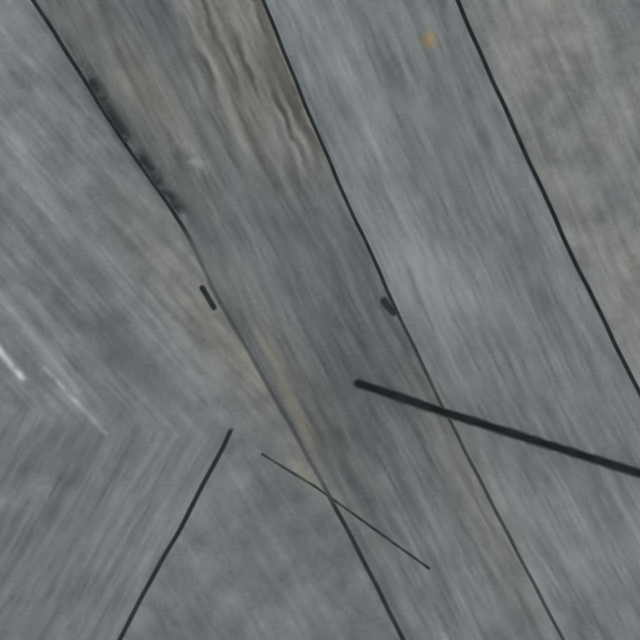
Give the GLSL for this texture, as a Shadertoy shader.

```glsl
float hash(vec2 p) {
    p = fract(p * vec2(0.1031, 0.1137));
    p += dot(p, p.yx + 33.33);
    return fract((p.x + p.y) * p.x * 7.13 + p.y * 3.7);
}

float noise(vec2 p) {
    vec2 i = floor(p), f = fract(p);
    f = f * f * (3.0 - 2.0 * f);
    return mix(mix(hash(i), hash(i + vec2(1, 0)), f.x),
               mix(hash(i + vec2(0, 1)), hash(i + vec2(1, 1)), f.x), f.y);
}

float fbm(vec2 p) {
    float sum = 0.0, amp = 0.5;
    for (int i = 0; i < 4; i++) {
        sum += amp * (noise(p + 40.0) - 0.5);
        p = mat2(1.6, 1.2, -1.2, 1.6) * p;
        amp *= 0.55;
    }
    return sum;
}

// Wood fibres: x runs across the grain, y along it
float grain(vec2 q) {
    q.x += 0.012 * fbm(q * vec2(12.0, 5.0));
    vec2 s = q + 3.0;
    return 0.35 * (noise(s * vec2(38, 4)) - 0.5) + 0.5 * (noise(s * vec2(105, 9)) - 0.5)
         + 0.4 * (noise(s * vec2(200, 28)) - 0.5);
}

vec2 turn(vec2 p, float a) {
    return vec2(cos(a) * p.x + sin(a) * p.y, cos(a) * p.y - sin(a) * p.x);
}

float segment(vec2 p, vec2 a, vec2 b) {
    vec2 ab = b - a;
    return length(p - a - ab * clamp(dot(p - a, ab) / dot(ab, ab), 0.0, 1.0));
}

float line(float d, float width) {
    return 1.0 - smoothstep(width * 0.35, width + 0.0015, abs(d));
}

// Soft elliptical patch with its long axis tilted by a
float patchAt(vec2 p, vec2 c, vec2 size, float a) {
    vec2 q = turn(p - c, a) / size;
    return exp(-dot(q, q));
}

void mainImage(out vec4 fragColor, in vec2 fragCoord) {
    vec2 p = fragCoord / iResolution.xy;
    float d = 1.0 - p.y;
    float rough = noise(p * 75.0) - 0.5;
    float cloud = fbm(p * 7.0), mottle = fbm(p * 32.0);

    // Signed distances to the three long seams
    float wob = 0.003 * (noise(vec2(p.y * 24.0, 2.0)) - 0.5);
    float sA = (p.x - 0.05 - 0.66 * d + 0.08 * d * d - 0.012 * exp(-pow((d - 0.34) / 0.08, 2.0))) * 0.86 + wob;
    float sB = (p.x - 0.41 - 0.40 * d - 0.07 * d * d) * 0.91 + wob;
    float sC = (p.x - 0.716 - 0.42 * d - 0.065 * d * d) * 0.91 - wob;
    float inA = smoothstep(-0.003, 0.003, sA);
    float inB = smoothstep(-0.003, 0.003, sB);
    float inC = smoothstep(-0.003, 0.003, sC);

    // Lower left boards, divided by the short joint
    float sE = (p.x - 0.189 - 0.523 * p.y) * 0.886 + 0.006 * (noise(vec2(p.y * 17.0, 8.0)) - 0.5);
    float low = 1.0 - smoothstep(-0.035, 0.035, p.y - 0.36 + 0.1 * p.x + 0.06 * cloud);
    float eastE = smoothstep(-0.003, 0.003, sE);

    // Fibres and tone of every board
    float gLeft = grain(turn(p, 0.72)) * 0.75 + mottle * 0.4;
    float gLow = mix(grain(turn(p, -0.5)), grain(turn(p, 0.55)) * 0.5 + mottle * 0.55, eastE);
    float fibre = mix(gLeft, gLow * 0.8, low);
    fibre = mix(fibre, grain(vec2(sA * 0.4 + sB * 0.6, p.y)), inA);
    fibre = mix(fibre, grain(vec2(sB + 2.0, p.y)), inB);
    fibre = mix(fibre, grain(vec2(sC + 5.0, p.y)) * 0.7 + mottle * 0.6, inC);
    float tone = mix(mix(0.455, 0.445, low), 0.405, inA);
    tone = mix(mix(tone, 0.455, inB), 0.475, inC);
    tone += 0.15 * fibre + 0.1 * cloud + 0.05 * mottle;
    tone += 0.025 * (noise(p * 240.0) - 0.5);

    // Broad shade and pale wear
    float middle = inA * (1.0 - inB);
    tone -= 0.035 * middle * patchAt(p, vec2(0.52, 0.55), vec2(0.08, 0.19), 0.45);
    tone += 0.035 * middle * smoothstep(0.35, 0.05, p.y);
    tone += 0.06 * inB * patchAt(p, vec2(0.63, 0.62), vec2(0.045, 0.13), 0.5);
    tone += 0.035 * inB * patchAt(p, vec2(0.46, 0.97), vec2(0.04, 0.15), 0.4);
    tone -= 0.03 * inB * patchAt(p, vec2(0.81, 0.64), vec2(0.06, 0.16), 0.45);
    float left = 1.0 - inA;
    tone -= left * (0.055 * patchAt(p, vec2(0.12, 0.53), vec2(0.05, 0.15), 0.75)
                  + 0.08 * patchAt(p, vec2(0.23, 0.42), vec2(0.025, 0.08), 0.85) * (0.7 + 2.0 * fibre));
    tone += left * 0.035 * patchAt(p, vec2(0.03, 0.78), vec2(0.05, 0.15), 0.65);
    tone += left * 0.09 * patchAt(p, vec2(0.05, 0.235), vec2(0.06, 0.02), 0.5) * (0.6 + 3.0 * mottle);
    tone += 0.13 * patchAt(p, vec2(0.3, 0.755), vec2(0.018, 0.035), 0.7) * (0.5 + 3.0 * mottle);

    // Scratches on the left board
    tone += 0.24 * exp(-pow(segment(p, vec2(-0.01, 0.465), vec2(0.035, 0.41)) / 0.006, 2.0)) * (0.8 + rough);
    tone += 0.13 * exp(-pow(segment(p, vec2(0.07, 0.425), vec2(0.165, 0.323)) / 0.004, 2.0)) * (0.8 + rough);
    tone += 0.06 * exp(-pow(segment(p, vec2(0.0, 0.54), vec2(0.12, 0.39)) / 0.006, 2.0));

    // Deep weathered ridges near the top
    float ridgeArea = middle * smoothstep(0.68, 0.82, p.y + 0.12 * cloud)
                    * smoothstep(-0.15, -0.1, sB + 0.04 * cloud);
    float ridge = noise(vec2(sB * 115.0 + fbm(p * 18.0) * 2.5, p.y * 10.0)) - 0.5;
    tone += ridgeArea * (0.2 * ridge + 0.015);

    // Warm stains
    float stain = 0.7 * ridgeArea;
    stain += 0.9 * patchAt(p, vec2(0.455, 0.38), vec2(0.045, 0.19), 0.55) * (0.7 + 2.0 * fibre);
    stain += 0.75 * patchAt(p, vec2(0.21, 0.87), vec2(0.05, 0.18), 0.6) * (0.6 + 2.0 * cloud);
    stain += left * 0.6 * patchAt(p, vec2(0.31, 0.51), vec2(0.045, 0.18), 0.6);
    stain += 0.55 * patchAt(p, vec2(0.74, 0.23), vec2(0.035, 0.18), 0.45);
    stain += inC * (0.35 + 1.2 * cloud);
    vec3 col = vec3(tone - 0.016, tone + 0.004, tone + 0.012);
    col += clamp(stain, 0.0, 1.2) * vec3(0.032, 0.008, -0.026);
    col += 0.7 * patchAt(p, vec2(0.47, 0.265), vec2(0.012, 0.04), 0.75) * vec3(0.12, 0.1, 0.04) * left;
    col += patchAt(p, vec2(0.67, 0.938), vec2(0.011, 0.013), 0.0) * vec3(0.13, 0.04, -0.08);

    // Seams, with soot along the upper left one
    float upperA = smoothstep(0.61, 0.66, p.y), lowerA = smoothstep(0.25, 0.2, p.y);
    float crack = line(sA, 0.0035) * (0.9 * upperA + 0.8 * lowerA + 0.35 * (1.0 - upperA) * (1.0 - lowerA));
    float soot = exp(-pow((sA - 0.008) / 0.014, 2.0)) * upperA * smoothstep(0.98, 0.87, p.y);
    crack = max(crack, soot * clamp(0.45 + 2.2 * mottle, 0.0, 0.8));
    crack = max(crack, line(sB, 0.0028) * mix(0.6, 0.9, smoothstep(0.4, 0.6, p.y)));
    crack = max(crack, line(sC, 0.0036) * 0.95);
    crack = max(crack, line(sE, 0.0038) * (0.85 + 0.3 * rough) * smoothstep(0.334, 0.325, p.y));
    float split = min(segment(p, vec2(0.41, 0.29), vec2(0.495, 0.238)), segment(p, vec2(0.495, 0.238), vec2(0.67, 0.112)));
    crack = max(crack, line(split, 0.002) * (0.65 + 0.5 * rough));
    crack = max(crack, 0.9 * line(segment(p, vec2(0.316, 0.55), vec2(0.334, 0.52)), 0.005));
    crack = max(crack, 0.8 * line(segment(p, vec2(0.6, 0.53), vec2(0.615, 0.512)), 0.007 + 0.004 * rough));

    // Broad slanting gap
    float gap = min(segment(p, vec2(0.56, 0.401), vec2(0.697, 0.355)), segment(p, vec2(0.697, 0.355), vec2(1.02, 0.254)));
    crack = max(crack, line(gap, 0.0085 + 0.003 * rough));
    col *= 1.0 - 0.12 * exp(-gap * 60.0);
    col = mix(col, vec3(0.125, 0.145, 0.15) + 0.05 * rough, clamp(crack, 0.0, 1.0));
    fragColor = vec4(clamp(col, 0.0, 1.0), 1.0);
}
```
